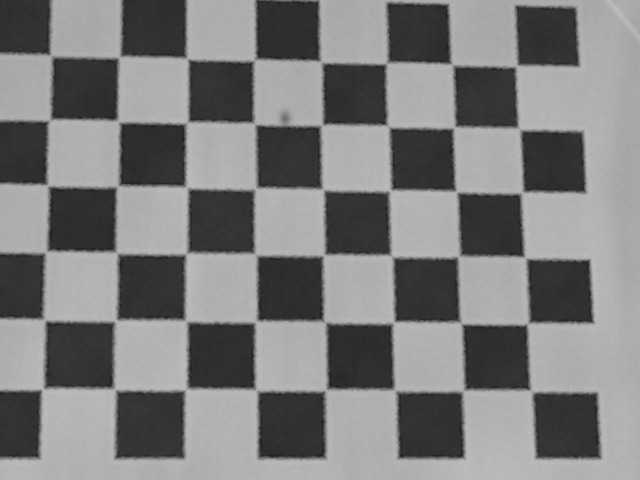
Give the GLSL for this pattern, as a Shadertoy shader.

```glsl
#define COLUMNS 8.0
#define ROWS 7.0
#define INSET 0.025
#define BLUR 0.045
#define RAGGED 0.018
#define PAPER 0.69
#define INK 0.193
#define GRAIN 0.018
#define RIM 0.06

float hash(vec2 p) {
    return fract(sin(dot(p, vec2(127.1, 311.7))) * 43758.5453);
}

float noise(vec2 p) {
    vec2 i = floor(p), f = fract(p);
    f = f * f * (3.0 - 2.0 * f);
    return mix(mix(hash(i), hash(i + vec2(1, 0)), f.x),
               mix(hash(i + vec2(0, 1)), hash(i + 1.0), f.x), f.y);
}

float cloud(vec2 p) {
    return 0.6 * noise(p) + 0.3 * noise(p * 2.1 + 7.0) + 0.1 * noise(p * 4.3 + 3.0);
}

float segment(vec2 p, vec2 a, vec2 b) {
    vec2 ab = b - a;
    return length(p - a - ab * clamp(dot(p - a, ab) / dot(ab, ab), 0.0, 1.0));
}

// Tilted, slightly bent sheet to board cells; p.y runs downwards
vec2 boardCoord(vec2 p) {
    float level = p.y - 0.0295 * (p.x - 0.095) / 1.128 * (1.0 - p.y / 0.958);
    float t = (level - 0.1163) / 0.842;
    float left = 0.1068 - 0.0208 * t;
    float right = 1.210 + 0.0451 * t;
    float s = (p.x - left) / (right - left);
    return vec2(COLUMNS * (s - 0.04 * s * (1.0 - s)),
                1.0 + 6.0 * (t + 0.054 * t * (1.0 - t)));
}

float boxDistance(vec2 p, float halfSize) {
    vec2 q = abs(p) - halfSize;
    return length(max(q, 0.0)) + min(max(q.x, q.y), 0.0);
}

// Signed distance to the nearest dark square, in cells
float boardDistance(vec2 g) {
    float d = 1.0;
    for (int j = -1; j <= 1; j++)
    for (int i = -1; i <= 1; i++) {
        vec2 cell = floor(g) + vec2(i, j);
        bool dark = mod(cell.x + cell.y, 2.0) > 0.5;
        bool inside = cell.x < COLUMNS && cell.y >= 0.0 && cell.y < ROWS;
        if (dark && inside) d = min(d, boxDistance(g - cell - 0.5, 0.5 - INSET));
    }
    return d;
}

void mainImage(out vec4 fragColor, in vec2 fragCoord) {
    vec2 p = fragCoord / iResolution.y;
    p.y = 1.0 - p.y;
    vec2 g = boardCoord(p);
    float d = boardDistance(g) + RAGGED * (noise(g * 24.0) - 0.5);

    // Uneven light on the paper, with faint streaks
    float paper = PAPER + 0.03 * (p.y - 0.5) + 0.06 * (cloud(p * 5.0) - 0.5);
    paper += 0.02 * (noise(vec2(p.x * 30.0, p.y * 3.0)) - 0.5);

    // Curled corner and a soft fold at the right
    float crease = segment(p, vec2(1.25, -0.02), vec2(1.35, 0.1));
    paper += 0.06 * exp(-pow(crease / 0.006, 2.0));
    float fold = p.x - 1.25 - 0.12 * abs(p.y - 0.4);
    paper -= 0.025 * smoothstep(-0.01, 0.04, fold);

    // Ink tone varies from square to square
    float ink = INK + 0.02 * (hash(floor(g)) - 0.5) + 0.045 * (cloud(p * 14.0) - 0.5);

    // Soft edge with a broken dark rim inside and a pale halo outside
    float shade = mix(ink, paper, smoothstep(-BLUR, BLUR, d));
    float dashes = smoothstep(0.35, 0.65, noise(g * 18.0 + 5.0));
    shade -= RIM * dashes * exp(-pow((d + 0.034) / 0.014, 2.0));
    shade += 0.015 * exp(-pow((d - 0.075) / 0.025, 2.0));

    // Smudge above one of the squares
    vec2 smudge = (p - vec2(0.594, 0.247)) / vec2(0.011, 0.015);
    shade = mix(shade, 0.3, 0.65 * exp(-dot(smudge, smudge)));

    shade += GRAIN * (noise(p * 190.0) - 0.5);
    fragColor = vec4(vec3(clamp(shade, 0.0, 1.0)), 1.0);
}
```
